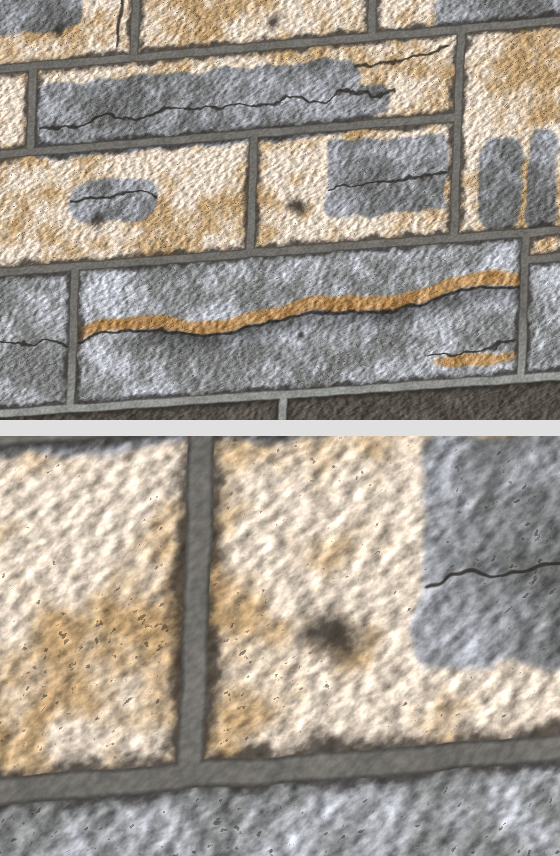
Top: the whole. Bottom: its middle third, enlarged.
A Shadertoy shader for this texture:

```glsl
// Weathered sandstone wall: tilted courses, grey repair patches, an ochre vein and cracks.

// Layout in wall units (canvas height = 1)
const float JOINT_HALF = 0.0105;
const float TILT = 0.066, FAN = 0.0255, LEAN = 0.035;
const float BEDS[4] = float[4](0.016, 0.352, 0.632, 0.835);
const vec2 HEADS[5] = vec2[5](vec2(0.69, 9.0), vec2(0.184, 1.254),
    vec2(0.599, 1.083), vec2(0.067, 1.083), vec2(0.306, 0.87));
const float TALL_BLOCK = 1.083, SLIVER_BED = 0.29;

// Repair patches: centre, half size; then corner radius
const vec4 PATCHES[8] = vec4[8](
    vec4(0.45, 0.70, 0.39, 0.09), vec4(0.83, 0.685, 0.09, 0.038),
    vec4(0.269, 0.501, 0.108, 0.05), vec4(0.917, 0.509, 0.143, 0.088),
    vec4(1.187, 0.47, 0.05, 0.108), vec4(1.286, 0.471, 0.035, 0.118),
    vec4(0.06, 0.98, 0.12, 0.065), vec4(1.17, 0.875, 0.15, 0.035));
const float CORNERS[8] = float[8](0.05, 0.03, 0.05, 0.02, 0.04, 0.03, 0.04, 0.03);

// Cracks: start, end.  Pits: centre, radius
const vec4 CRACKS[7] = vec4[7](
    vec4(0.09, 0.695, 0.93, 0.705), vec4(0.78, 0.484, 1.07, 0.503),
    vec4(0.17, 0.515, 0.37, 0.51), vec4(0.0, 0.19, 0.17, 0.172),
    vec4(1.03, 0.08, 1.24, 0.10), vec4(0.265, 0.86, 0.275, 1.0),
    vec4(0.83, 0.77, 1.05, 0.79));
const vec3 PITS[5] = vec3[5](vec3(0.712, 0.459, 0.032), vec3(0.634, 0.892, 0.025),
    vec3(0.234, 0.452, 0.03), vec3(0.729, 0.147, 0.02), vec3(0.13, 0.919, 0.025));

const vec3 CREAM = vec3(0.89, 0.83, 0.76), SAND = vec3(0.73, 0.61, 0.45);
const vec3 PALE_GREY = vec3(0.73, 0.74, 0.77), MID_GREY = vec3(0.47, 0.475, 0.47);
const vec3 DARK_STONE = vec3(0.33, 0.31, 0.285), OCHRE = vec3(0.68, 0.53, 0.35);
const vec3 MORTAR = vec3(0.45, 0.44, 0.42), PALE_MORTAR = vec3(0.58, 0.585, 0.57);
const vec3 SOOT = vec3(0.17, 0.155, 0.14);

vec2 gradientAt(vec2 cell) {
    vec3 h = fract(cell.xyx * vec3(0.1031, 0.1030, 0.0973));
    h += dot(h, h.yzx + 33.33);
    float angle = 6.2832 * fract((h.x + h.y) * h.z);
    return vec2(cos(angle), sin(angle));
}

float noise(vec2 p) {
    vec2 i = floor(p), f = fract(p), e = vec2(1.0, 0.0);
    vec2 u = f * f * f * (f * (f * 6.0 - 15.0) + 10.0);
    return mix(mix(dot(gradientAt(i), f), dot(gradientAt(i + e), f - e), u.x),
               mix(dot(gradientAt(i + e.yx), f - e.yx), dot(gradientAt(i + 1.0), f - 1.0), u.x), u.y);
}

float fbm(vec2 p) {
    float sum = 0.0, amp = 0.7;
    for (int i = 0; i < 4; i++) {
        sum += amp * noise(p);
        p = mat2(1.6, 1.2, -1.2, 1.6) * p + 7.3;
        amp *= 0.5;
    }
    return sum;
}

float roundBox(vec2 p, vec2 halfSize, float r) {
    vec2 q = abs(p) - halfSize + r;
    return length(max(q, 0.0)) + min(max(q.x, q.y), 0.0) - r;
}

float segment(vec2 p, vec2 a, vec2 b) {
    return length(p - a - (b - a) * clamp(dot(p - a, b - a) / dot(b - a, b - a), 0.0, 1.0));
}

void mainImage(out vec4 fragColor, in vec2 fragCoord) {
    vec2 p = fragCoord / iResolution.y;
    float aa = 1.0 / iResolution.y;

    // Wall coordinates: beds are level, heads upright
    vec2 w = vec2(p.x - LEAN * (p.y - 0.5), (p.y - TILT * p.x) / (1.0 + FAN * p.x));
    vec2 warp = vec2(fbm(w * 14.0), fbm(w * 14.0 + 31.0));
    vec2 j = w + 0.004 * warp;

    // Distance to the nearest joint, and the block it encloses
    int course = 0;
    float joint = 1.0;
    for (int i = 0; i < 4; i++) {
        if (j.y > BEDS[i]) course = i + 1;
        float past = i == 2 ? max(j.x - TALL_BLOCK, 0.0) : 0.0;
        joint = min(joint, length(vec2(past, j.y - BEDS[i])));
    }
    vec2 heads = HEADS[course];
    joint = min(joint, min(abs(j.x - heads.x), abs(j.x - heads.y)));
    joint = min(joint, length(vec2(max(HEADS[1].y - j.x, 0.0), j.y - SLIVER_BED)));
    float column = step(heads.x, j.x) + step(heads.y, j.x);
    float tint = noise(vec2(column * 1.7 + 0.4, float(course) * 2.3 + 0.6));

    // Noise layers: broad stains, fine grain, side-lit relief
    float stain = fbm(w * 6.0 + 3.0), blotch = fbm(w * 22.0);
    vec2 slant = mat2(0.8, -0.6, 0.6, 0.8) * w * vec2(55.0, 85.0);
    float grain = fbm(slant * 2.0);
    float relief = fbm(slant) - fbm(slant + vec2(-0.25, 0.4));

    // Stone bodies
    vec3 sand = mix(SAND, CREAM, smoothstep(-0.3, 0.28, stain + 0.6 * blotch + 0.1));
    vec3 grey = mix(MID_GREY, PALE_GREY, smoothstep(-0.4, 0.45, stain + 0.7 * blotch + 0.4 * tint));
    float patchDist = 1.0;
    for (int i = 0; i < 8; i++)
        patchDist = min(patchDist, roundBox(w + 0.018 * warp - PATCHES[i].xy, PATCHES[i].zw, CORNERS[i]));
    vec3 stone = mix(sand, grey * 0.9, smoothstep(0.005, -0.005, patchDist));
    bool sliver = j.x > HEADS[1].y && j.y > SLIVER_BED;
    if (course == 1 && !sliver) {
        // Ochre vein with a shadowed ledge beneath
        float path = 0.198 + 0.045 * smoothstep(0.5, 1.25, w.x) + 0.012 * sin(15.0 * w.x - 3.25);
        float above = w.y - path + 0.012 * warp.y;
        float inBlock = step(heads.x, j.x) * step(j.x, heads.y);
        float ledge = smoothstep(-0.085, -0.02, above) * smoothstep(0.0, -0.02, above);
        float streak = length((w - vec2(1.14, 0.068)) * vec2(0.16, 1.0) + 0.012 * warp);
        float vein = min(abs(above), streak);
        stone = mix(grey * 1.04, grey * 0.68, inBlock * ledge * smoothstep(0.2, 0.45, w.x));
        stone = mix(stone, OCHRE + 0.25 * blotch, inBlock * smoothstep(0.021, 0.01, vein));
        stone = mix(stone, SOOT, 0.8 * inBlock * smoothstep(0.006, 0.001, abs(above + 0.02 + 0.01 * blotch)));
    }
    if (course == 0) stone = DARK_STONE + 0.12 * blotch;
    stone *= 1.0 + 0.55 * relief + 0.3 * grain;

    // Cracks, pits and scattered dark specks
    float crack = 1.0, pit = 0.0;
    for (int i = 0; i < 7; i++)
        crack = min(crack, segment(w + vec2(0.01, 0.035) * warp, CRACKS[i].xy, CRACKS[i].zw));
    for (int i = 0; i < 5; i++)
        pit = max(pit, 1.0 - length(w + 0.03 * warp - PITS[i].xy) / PITS[i].z);
    float wear = smoothstep(0.0032 + aa, 0.0008, crack + 0.002 * blotch) * 0.8;
    wear = max(wear, smoothstep(0.0, 0.9, pit + 0.5 * grain * step(0.01, pit)) * 0.8);
    wear = max(wear, 0.55 * smoothstep(0.3, 0.5, grain - 0.35 * stain));

    // Broken soot crust along the block edges
    float crust = smoothstep(0.014, 0.0, joint - JOINT_HALF - 0.022 * (blotch + 0.4 * grain));
    stone = mix(stone, SOOT, max(wear, 0.75 * crust));

    // Mortar, paler in the lowest bed, with a dark rim
    vec3 mortar = mix(PALE_MORTAR, MORTAR, smoothstep(0.0, 0.2, w.y));
    mortar *= 1.0 + 0.2 * blotch + 0.25 * grain;
    mortar *= mix(1.0, 0.7, smoothstep(0.6, 1.0, joint / JOINT_HALF));
    float fill = smoothstep(aa, -aa, joint - JOINT_HALF);
    fragColor = vec4(clamp(mix(stone, mortar, fill), 0.0, 1.0), 1.0);
}
```
